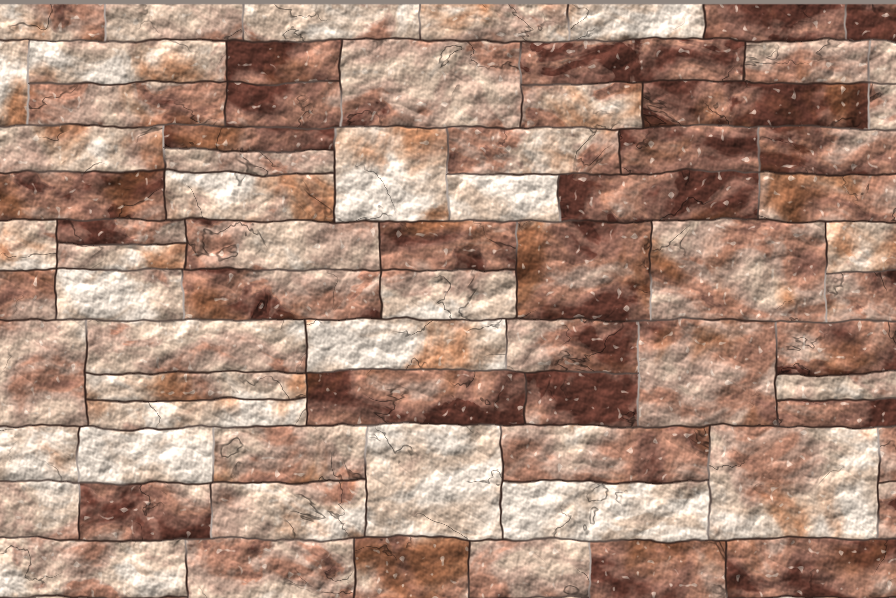
A WebGL 2 fragment shader for this texture:

```glsl
#version 300 es
precision highp float;
uniform vec2 u_resolution;
out vec4 fragColor;

#define ROW_HEIGHT 0.067   // height of the top row
#define ROW_GROWTH 0.00136 // rows grow taller towards the bottom
#define BLOCK_WIDTH 0.53   // a block holds about two stones in two rows
#define TALL_CHANCE 0.42
#define SPLIT_CHANCE 0.86
#define THIN_CHANCE 0.1
#define JOINT 0.0016
#define RELIEF 3.4
#define MOTTLE 1.15

const vec3 MAROON = vec3(0.35, 0.21, 0.175);
const vec3 UMBER = vec3(0.51, 0.365, 0.315);
const vec3 RUST = vec3(0.66, 0.48, 0.40);
const vec3 ROSE = vec3(0.71, 0.59, 0.525);
const vec3 TAN = vec3(0.82, 0.72, 0.635);
const vec3 CREAM = vec3(0.92, 0.86, 0.80);
const vec3 OCHRE = vec3(0.73, 0.46, 0.30);
const vec3 GAP = vec3(0.20, 0.14, 0.12);
const vec3 MORTAR = vec3(0.70, 0.65, 0.62);

float hash(vec2 p) {
  vec3 q = fract(p.xyx * 0.1031);
  q += dot(q, q.yzx + 33.33);
  return fract((q.x + q.y) * q.z);
}

float slope(vec2 cell, vec2 offset) {
  float angle = 6.2832 * hash(cell);
  return dot(vec2(cos(angle), sin(angle)), offset);
}

// Gradient noise, centred on zero
float noise(vec2 p) {
  vec2 i = floor(p), f = fract(p), e = vec2(1, 0);
  vec2 w = f * f * f * (f * (f * 6.0 - 15.0) + 10.0);
  return mix(mix(slope(i, f), slope(i + e, f - e), w.x),
             mix(slope(i + e.yx, f - e.yx), slope(i + 1.0, f - 1.0), w.x), w.y);
}

float fbm(vec2 p) {
  float sum = 0.0, amp = 0.5;
  for (int k = 0; k < 5; k++) {
    sum += amp * noise(p);
    p = mat2(1.6, 1.2, -1.2, 1.6) * p + 5.3;
    amp *= 0.52;
  }
  return sum;
}

// Chiselled face: broad facets with finer chips
float relief(vec2 p) {
  return fbm(p * 13.0) + 0.35 * abs(noise(p * vec2(16, 26)));
}

struct Stone { float side, top, bottom; vec2 id; };

float blockEdge(float i, float pair) {
  return i + 0.35 * hash(vec2(i, pair) + 3.0);
}

// Finds the stone at p and the distances to its edges
Stone findStone(vec2 p) {
  float depth = max(1.0 - p.y, 0.0);
  float row = (sqrt(ROW_HEIGHT * ROW_HEIGHT + 4.0 * ROW_GROWTH * depth) - ROW_HEIGHT) / (2.0 * ROW_GROWTH);
  float rowSize = ROW_HEIGHT + 2.0 * ROW_GROWTH * row;
  row += 0.12 * noise(p * vec2(4, 2)) + 1.0;
  float pair = floor(row * 0.5), y = row - 2.0 * pair;
  float u = p.x / BLOCK_WIDTH + 7.0 * hash(vec2(pair, 17)) + 4.0;
  float i = floor(u);
  if (u < blockEdge(i, pair)) i -= 1.0;
  float left = blockEdge(i, pair), right = blockEdge(i + 1.0, pair);
  vec2 block = vec2(i, pair);
  bool tall = hash(block + 21.0) < TALL_CHANCE;
  float course = floor(y), low = course, high = course + 1.0;
  vec2 key = block * 2.0 + vec2(0, tall ? 0.0 : course);
  bool cut = tall || hash(key + 41.0) < SPLIT_CHANCE;
  float split = mix(left, right, mix(0.32, 0.68, hash(key + 57.0)));
  float part = cut ? step(split, u) : 0.0;
  if (cut && part > 0.5) left = split;
  else if (cut) right = split;
  if (tall && part == step(0.5, hash(block + 73.0))) {
    low = 0.0; high = 2.0; course = 0.0;
  }
  vec2 id = block * 2.0 + vec2(part, course);
  if (high - low < 1.5 && hash(id + 91.0) < THIN_CHANCE) {
    float middle = low + 0.5;
    if (y > middle) { low = middle; id += 130.0; }
    else high = middle;
  }
  return Stone(min(u - left, right - u) * BLOCK_WIDTH, (y - low) * rowSize, (high - y) * rowSize, id);
}

vec3 stoneRamp(float v) {
  vec3 c = mix(MAROON, UMBER, smoothstep(0.02, 0.18, v));
  c = mix(c, RUST, smoothstep(0.17, 0.32, v));
  c = mix(c, ROSE, smoothstep(0.32, 0.5, v));
  c = mix(c, TAN, smoothstep(0.48, 0.7, v));
  return mix(c, CREAM, smoothstep(0.7, 0.95, v));
}

void main() {
  vec2 p = gl_FragCoord.xy / u_resolution.y;
  float pixel = 1.0 / u_resolution.y;
  vec2 wobble = vec2(noise(p * 15.0), noise(p * 17.0 + 9.0)) * 0.006;
  wobble += vec2(noise(p * 60.0), noise(p * 55.0 + 4.0)) * 0.0025;
  Stone s = findStone(p + wobble);
  vec2 q = p + 9.0 * vec2(hash(s.id + 5.0), hash(s.id + 11.0));

  // Mineral colour: a tone for each stone, mottling, dark patches, stains
  vec2 swirl = q + 0.05 * vec2(noise(q * 9.0), noise(q * 9.0 + 20.0));
  float tone = mix(0.1, 0.92, hash(s.id + 31.0)) + MOTTLE * fbm(swirl * vec2(6, 10));
  float patches = smoothstep(0.06, 0.2, fbm(swirl * vec2(8, 11) + 40.0));
  tone -= 0.38 * patches * hash(s.id + 63.0);
  vec3 color = stoneRamp(tone);
  float stain = smoothstep(0.0, 0.3, fbm(swirl * 7.0 + 70.0));
  color = mix(color, OCHRE * (0.55 + 0.5 * tone), 0.75 * stain * step(0.45, hash(s.id + 83.0)));

  // Cracks and pale chips
  float crack = 1.0 - smoothstep(0.0, 0.02, abs(fbm(swirl * vec2(7, 9) + 15.0)));
  color *= 1.0 - 0.4 * crack * smoothstep(0.0, 0.25, noise(q * 8.0 + 3.0));
  color = mix(color, CREAM, 0.5 * smoothstep(0.33, 0.5, noise(q * 75.0)));

  // Light from the upper left
  float light = relief(q) - relief(q + vec2(-0.002, 0.0038));
  color *= clamp(1.0 + RELIEF * light, 0.45, 1.4);
  color *= 1.0 + 0.14 * noise(q * 150.0);
  color *= 1.0 + 0.1 * exp(-s.top / 0.008) - 0.35 * exp(-s.bottom / 0.004);

  // Joints: dark shadow lines, with pale mortar in some upright ones
  float upright = smoothstep(JOINT - pixel, JOINT + pixel, s.side);
  float level = smoothstep(JOINT - pixel, JOINT + pixel, min(s.top, s.bottom));
  vec3 filling = mix(GAP, MORTAR, smoothstep(-0.05, 0.25, noise(p * 7.0)));
  color = mix(filling, color, upright);
  color = mix(mix(GAP, filling, 0.3), color, mix(1.0, level, 0.85));

  // Grey ledge along the top
  color = mix(color, MORTAR * 0.8, smoothstep(0.993 - pixel, 0.993 + pixel, p.y));
  fragColor = vec4(clamp(color, 0.0, 1.0), 1.0);
}
```
